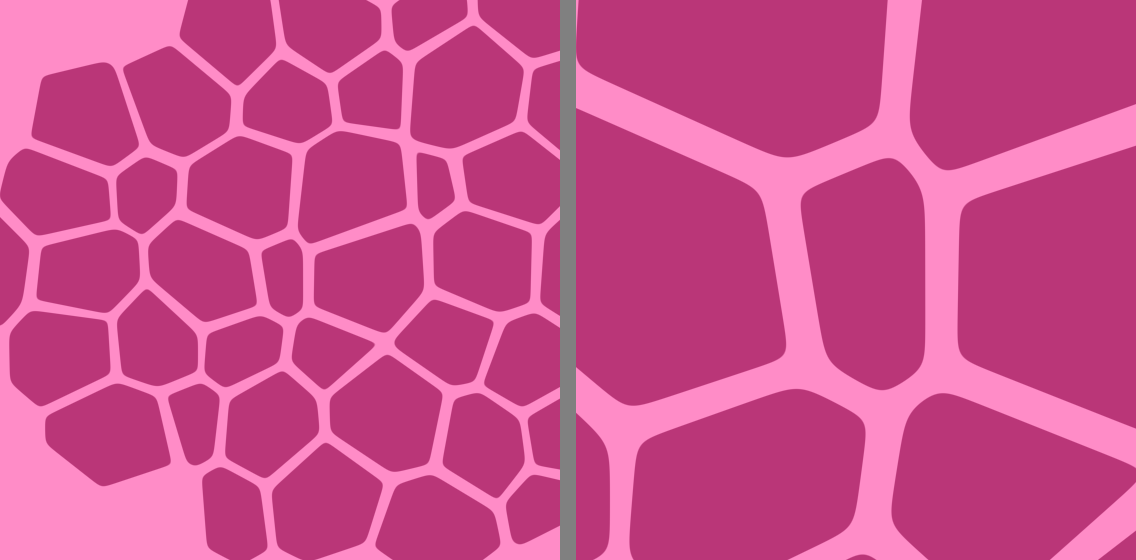
Left, the full canvas; right, a detail of the centre.
This pattern is drawn by a WebGL 1 fragment shader. Its source:

```glsl
precision highp float;
// Cluster of flat rounded pebbles with thin, uneven joints on a plain ground.
// Pebbles are cells of a weighted Voronoi diagram on a jittered staggered grid;
// each outline is a smooth maximum of half planes, inset to open the joints.

uniform vec2 u_resolution;

const vec3 GROUND_COLOR = vec3(1.00, 0.55, 0.78);
const vec3 PEBBLE_COLOR = vec3(0.73, 0.21, 0.47);

const vec2  SPACING       = vec2(0.172, 0.149);    // grid step: column, row
const float JITTER        = 0.44;                  // seed wander, in grid steps
const float SMALL_SHARE   = 0.25;                  // share of small pebbles
const vec2  LARGE_WEIGHT  = vec2(0.004, 0.011);    // weight range of the others
const vec2  HALF_GAP      = vec2(0.006, 0.012);    // inset range of an edge
const float EDGE_TILT     = 0.10;                  // spread of edge angles, radians
const float ROUNDING      = 0.0040;                // softness of the corners
const vec2  CLUSTER_CENTER = vec2(0.80, 0.52);
const vec2  CLUSTER_RADII  = vec2(0.84, 0.50);

// Two random values in 0..1 from a grid index
vec2 hash2(vec2 p) {
    vec3 q = fract(p.xyx * vec3(0.1031, 0.1030, 0.0973));
    q += dot(q, q.yzx + 33.33);
    return fract((q.xx + q.yz) * q.zy);
}

// Centre of the pebble with the given grid index
vec2 seedPosition(vec2 id) {
    vec2 stagger = vec2(0.5 * mod(id.y, 2.0), 0.0);
    vec2 wander = JITTER * (hash2(id + 17.0) - 0.5);
    return SPACING * (id + 0.5 + stagger + wander);
}

// Larger weight pushes the borders of a pebble outwards
float seedWeight(vec2 id) {
    vec2 h = hash2(id + 71.0);
    return h.x < SMALL_SHARE ? 0.0 : mix(LARGE_WEIGHT.x, LARGE_WEIGHT.y, h.y);
}

// Index of the pebble whose weighted cell holds p
vec2 findOwner(vec2 p) {
    float row = floor(p.y / SPACING.y);
    vec2 base = vec2(floor(p.x / SPACING.x - 0.5 * mod(row, 2.0)), row);
    vec2 owner = base;
    float nearest = 1e5;
    for (int j = -2; j <= 2; j++) {
        for (int i = -2; i <= 2; i++) {
            vec2 id = base + vec2(float(i), float(j));
            vec2 away = p - seedPosition(id);
            float power = dot(away, away) - seedWeight(id);
            if (power < nearest) {
                nearest = power;
                owner = id;
            }
        }
    }
    return owner;
}

// Signed distance to the rounded outline of one pebble, negative inside
float pebbleDistance(vec2 p, vec2 owner) {
    vec2 center = seedPosition(owner);
    float weight = seedWeight(owner);
    float sum = 0.0;
    for (int j = -2; j <= 2; j++) {
        for (int i = -2; i <= 2; i++) {
            if (i == 0 && j == 0) continue;
            vec2 id = owner + vec2(float(i), float(j));
            vec2 link = seedPosition(id) - center;
            float span = length(link);
            vec2 normal = link / span;
            float reach = 0.5 * (span * span + weight - seedWeight(id)) / span;

            // Vary the joint: random inset and a slight turn about its middle
            vec2 h = hash2(owner * 7.0 + id * 3.0 + 131.0);
            float tilt = EDGE_TILT * (h.x - 0.5);
            vec2 turned = normalize(normal + tilt * vec2(-normal.y, normal.x));
            float edge = dot(p - center - normal * reach, turned)
                       + mix(HALF_GAP.x, HALF_GAP.y, h.y);
            sum += exp(edge / ROUNDING);
        }
    }
    return ROUNDING * log(max(sum, 1e-30));
}

void main() {
    float pixel = 1.0 / u_resolution.y;
    vec2 p = gl_FragCoord.xy * pixel;

    vec2 owner = findOwner(p);
    float d = pebbleDistance(p, owner);
    float cover = 1.0 - smoothstep(-0.75 * pixel, 0.75 * pixel, d);

    // Keep only pebbles whose centre lies inside the oval cluster
    vec2 fromCluster = (seedPosition(owner) - CLUSTER_CENTER) / CLUSTER_RADII;
    cover *= step(dot(fromCluster, fromCluster), 1.0);

    gl_FragColor = vec4(mix(GROUND_COLOR, PEBBLE_COLOR, cover), 1.0);
}
```
